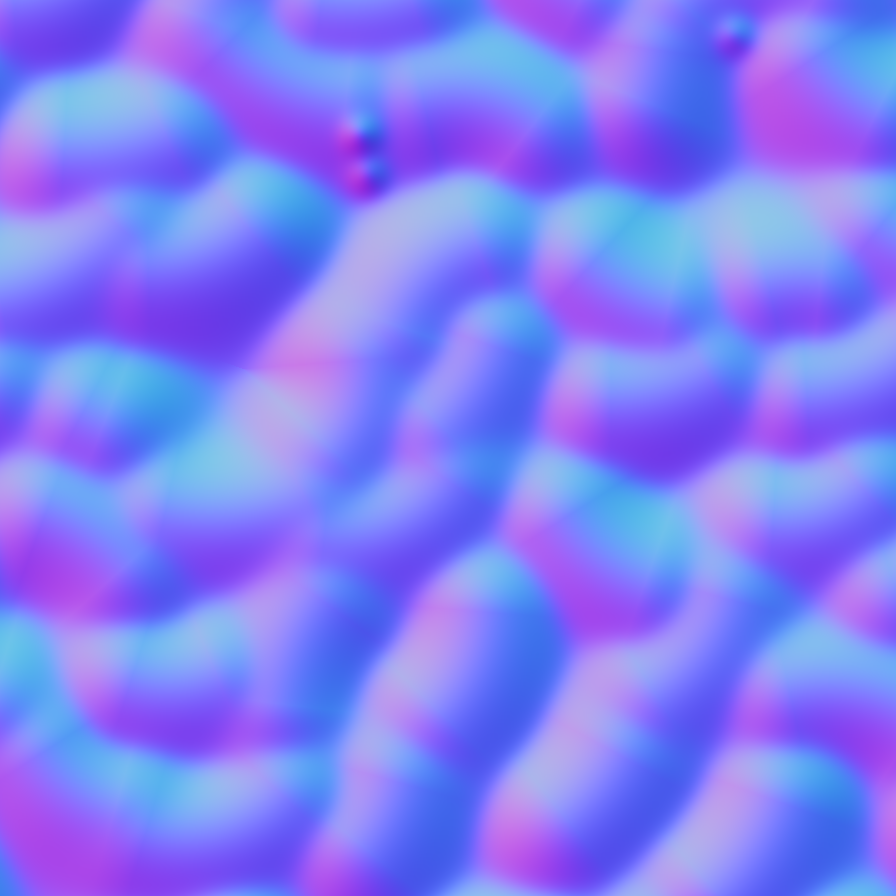
Write a three.js fragment shader that draws this texture map.

```glsl
// Tangent-space normal map of packed, softly rounded, bent sausage-shaped bumps.
varying vec2 vUv;

const vec2 CELLS = vec2(4.9, 6.3);  // bumps across and up the canvas
const float JITTER = 0.55;          // scatter of a bump inside its cell
const float CREASE = 58.0;          // sharpness of the valleys between bumps
const float STEEPNESS = 15.0;       // slope gained per unit away from the spine
const float FLANK = 0.08;           // distance from the spine to the steepest part
const float PIMPLE_SIZE = 0.02;
const float PIMPLE_SLOPE = 60.0;
const float PIMPLE_CHANCE = 0.12;

vec2 hash22(vec2 p) {
  vec3 q = fract(vec3(p.xyx) * vec3(0.1031, 0.1030, 0.0973));
  q += dot(q, q.yzx + 33.33);
  return fract((q.xx + q.yz) * q.zy);
}

vec2 unitVector(float angle) {
  return vec2(cos(angle), sin(angle));
}

// Offset from the nearest point of an arc whose middle lies at the origin.
vec2 offsetFromArc(vec2 p, float facing, float radius, float halfLength) {
  vec2 axis = unitVector(facing);
  vec2 q = p + axis * radius;
  float angle = atan(axis.x * q.y - axis.y * q.x, dot(axis, q));
  float limit = halfLength / radius;
  return q - radius * unitVector(facing + clamp(angle, -limit, limit));
}

// Middle of the bump that belongs to a cell; odd rows are shifted like bricks.
vec2 bumpCentre(vec2 cell) {
  vec2 brick = vec2(0.25 + 0.5 * mod(cell.y, 2.0), 0.5);
  return (cell + brick + JITTER * (hash22(cell + 17.0) - 0.5)) / CELLS;
}

// Offset from the spine of the bump that belongs to a cell.
vec2 offsetFromBump(vec2 p, vec2 cell) {
  vec2 turn = hash22(cell + 41.0);
  vec2 shape = hash22(cell + 73.0);
  float facing = -1.3 + 2.1 * (turn.x - 0.5);
  facing += 3.14159 * step(0.8, turn.y);
  float radius = mix(0.13, 0.26, shape.x);
  float halfLength = mix(0.005, 0.095, sqrt(shape.y));
  halfLength *= 1.0 - 0.3 * abs(cos(facing));
  return offsetFromArc(p - bumpCentre(cell), facing, radius, halfLength);
}

// Slope of a small pointed bump that only some cells carry.
vec2 pimpleSlope(vec2 p, vec2 cell) {
  vec2 pick = hash22(cell + 107.0);
  vec2 q = p - (cell + hash22(cell + 131.0)) / CELLS;
  float falloff = exp(-dot(q, q) / (PIMPLE_SIZE * PIMPLE_SIZE));
  return q * PIMPLE_SLOPE * falloff * step(pick.x, PIMPLE_CHANCE);
}

// Outward slope of the whole relief, blended across neighbouring bumps.
vec2 reliefSlope(vec2 p) {
  vec2 home = floor(p * CELLS);
  vec2 slopeSum = vec2(0.0);
  vec2 pimples = vec2(0.0);
  float weightSum = 0.00001;
  for (int j = -2; j <= 2; j++) {
    for (int i = -2; i <= 2; i++) {
      vec2 cell = home + vec2(float(i), float(j));
      vec2 offset = offsetFromBump(p, cell);
      float distSq = dot(offset, offset);
      float weight = exp(-CREASE * sqrt(distSq + 0.0004));
      float flatten = exp(-0.5 * distSq / (FLANK * FLANK));
      slopeSum += weight * offset * flatten;
      weightSum += weight;
      pimples += pimpleSlope(p, cell);
    }
  }
  return STEEPNESS * slopeSum / weightSum + pimples;
}

// Red rises to the left, green rises upward, blue faces the viewer.
vec3 encodeNormal(vec2 slope) {
  vec3 normal = normalize(vec3(-slope.x, slope.y, 1.0));
  return 0.5 + 0.5 * normal;
}

void main() {
  gl_FragColor = vec4(encodeNormal(reliefSlope(vUv)), 1.0);
}
```
